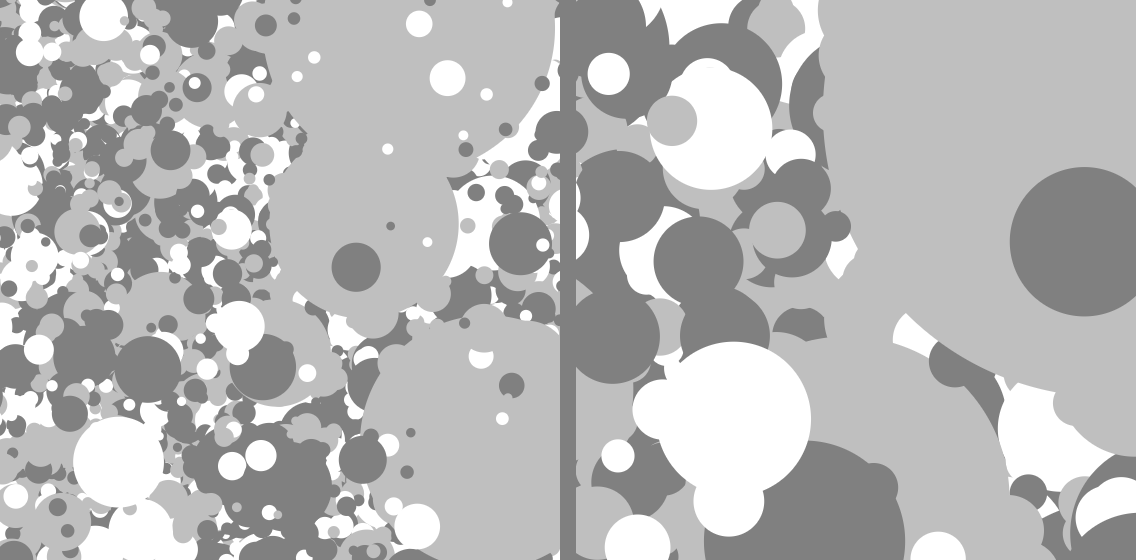
Left: the whole. Right: its middle third, enlarged.
A Shadertoy shader for this pattern:

```glsl
// Overlapping flat discs of many sizes in grey and white, stacked like fallen leaves.

const float LIGHT = 0.75, DARK = 0.5, WHITE = 1.0;
const int LAYERS = 260;

// Large light discs: centre, radius, layer they lie beneath
const vec4 BIG[3] = vec4[3](
    vec4(0.87, 0.21, 0.228, 4.0),
    vec4(0.73, 0.95, 0.262, 5.0),
    vec4(0.65, 0.60, 0.170, 9.0));

// Integer hash giving three values from 0 to 1
vec3 hash3(uvec3 v) {
    v = v * 1664525u + 1013904223u;
    v.x += v.y * v.z; v.y += v.z * v.x; v.z += v.x * v.y;
    v ^= v >> 16u;
    v.x += v.y * v.z; v.y += v.z * v.x; v.z += v.x * v.y;
    return vec3(v >> 8u) * exp2(-24.0);
}

// Disc coverage, softened over one pixel inside the rim
float disc(vec2 p, float radius, float pixel) {
    return clamp((radius - length(p)) / pixel, 0.0, 1.0);
}

float pickTone(float h) {
    return h < 0.35 ? LIGHT : (h < 0.73 ? DARK : WHITE);
}

void mainImage(out vec4 fragColor, in vec2 fragCoord) {
    float pixel = 1.0 / iResolution.y;
    vec2 p = fragCoord * pixel;
    float tone = 0.0;
    float open = 1.0; // share of the pixel not yet covered

    // Front to back: each layer is a sparse grid with one disc inside a cell
    for (int i = 0; i < LAYERS && open > 0.004; i++) {
        float layer = float(i);

        for (int k = 0; k < 3; k++) {
            if (int(BIG[k].w) == i) {
                float cover = open * disc(p - BIG[k].xy, BIG[k].z, pixel);
                tone += cover * LIGHT;
                open -= cover;
            }
        }

        // Cell sizes spread evenly over the octaves
        float size = 0.034 * exp2(2.8 * fract(layer * 0.618));
        vec2 q = p / size + 5.0 * fract(layer * vec2(0.755, 0.57));
        uvec2 cell = uvec2(floor(q));
        vec3 a = hash3(uvec3(cell, uint(i)));
        if (a.x > 0.06) continue;

        vec2 jitter = hash3(uvec3(cell, uint(i + 1000))).xy;
        float radius = mix(0.25, 0.46, a.y);
        vec2 centre = mix(vec2(radius), vec2(1.0 - radius), jitter);
        float cover = open * disc(fract(q) - centre, radius, pixel / size);
        tone += cover * pickTone(a.z);
        open -= cover;
    }

    fragColor = vec4(vec3(tone + open * LIGHT), 1.0);
}
```
